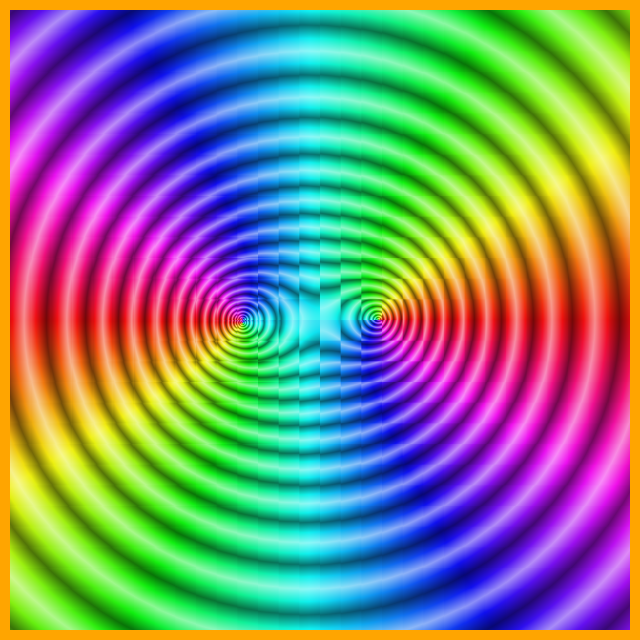
Write a Shadertoy shader that draws this background.

```glsl
// Domain colouring of z^2 + floor(z) - 10: hue shows the argument, rings the modulus.

const float BORDER = 1.0 / 64.0;            // frame width, share of the canvas
const vec3 FRAME_COLOR = vec3(1.0, 0.647, 0.0);
const float HALF_RANGE = 15.0;              // plane spans -15..15 on both axes
const vec2 CONSTANT = vec2(-10.0, 0.0);
const float RINGS_PER_OCTAVE = 2.0;         // rings for each doubling of 1 + modulus
const float RING_DEPTH = 0.26;              // lightness swing around one half
const float SATURATION = 0.88;
const int SAMPLES = 3;                      // antialiasing grid per axis
const float TAU = 6.2831853;

vec2 complexSquare(vec2 z) {
    return vec2(z.x * z.x - z.y * z.y, 2.0 * z.x * z.y);
}

// HSL colour with the shared saturation
vec3 hueLightness(float hue, float lightness) {
    vec3 wheel = abs(fract(hue + vec3(0.0, 2.0, 1.0) / 3.0) * 6.0 - 3.0) - 1.0;
    vec3 pure = clamp(wheel, 0.0, 1.0);
    float chroma = SATURATION * (1.0 - abs(2.0 * lightness - 1.0));
    return lightness + (pure - 0.5) * chroma;
}

// Hue from the argument, triangle-wave lightness from the log modulus
vec3 domainColor(vec2 w) {
    float hue = atan(w.y, w.x) / TAU;
    float level = RINGS_PER_OCTAVE * log2(1.0 + length(w));
    float ridge = 4.0 * abs(fract(level) - 0.5) - 1.0;
    return hueLightness(hue, 0.5 + RING_DEPTH * ridge);
}

// Plot inside the frame; uv runs from 0 to 1
vec3 scene(vec2 uv) {
    vec2 centered = (uv - 0.5) / (0.5 - BORDER);
    if (max(abs(centered.x), abs(centered.y)) > 1.0) return FRAME_COLOR;
    vec2 z = centered * HALF_RANGE;
    return domainColor(complexSquare(z) + floor(z) + CONSTANT);
}

void mainImage(out vec4 fragColor, in vec2 fragCoord) {
    // Average a small grid of samples for smooth edges
    vec3 sum = vec3(0.0);
    for (int j = 0; j < SAMPLES; j++) {
        for (int i = 0; i < SAMPLES; i++) {
            vec2 offset = (vec2(i, j) + 0.5) / float(SAMPLES) - 0.5;
            sum += scene((fragCoord + offset) / iResolution.xy);
        }
    }
    fragColor = vec4(sum / float(SAMPLES * SAMPLES), 1.0);
}
```
